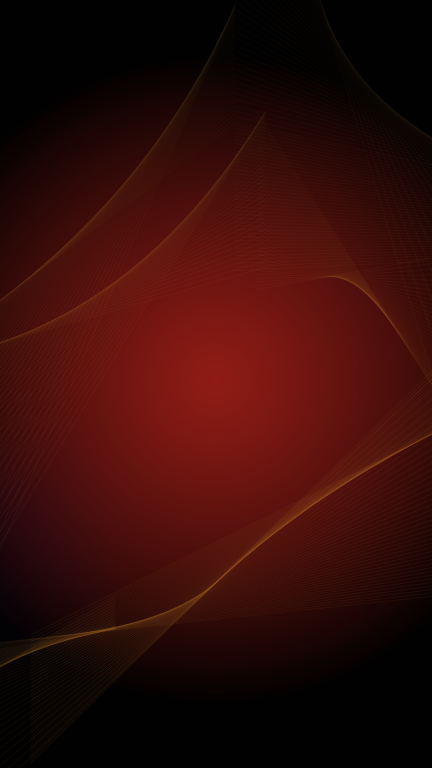
This background is drawn by a Shadertoy shader. Its source:

```glsl
const vec2  GLOW_CENTER = vec2(0.28, 0.505);
const float GLOW_RADIUS = 0.42;
const float GLOW_FALLOFF = 1.25;
const vec3  GLOW_COLOR = vec3(0.55, 0.105, 0.08);
const vec3  SHADOW_COLOR = vec3(0.008, 0.002, 0.002);
const vec2  VIOLET_CENTER = vec2(0.0, 0.30);
const vec3  VIOLET_COLOR = vec3(0.0, 0.0, 0.03);
const vec3  GOLD = vec3(0.76, 0.49, 0.14);
const vec3  OLIVE = vec3(0.42, 0.33, 0.10);
const float LINE_WIDTH = 0.0013;
const int   LINE_COUNT = 40;

// Straight threads joining two guide segments, extended and kept inside a band of x
float ruledMesh(vec2 p, vec2 a0, vec2 a1, vec2 b0, vec2 b1, vec2 band) {
    float pixel = 1.0 / iResolution.y;
    float inside = smoothstep(-pixel, pixel, p.x - band.x)
                 * smoothstep(-pixel, pixel, band.y - p.x);
    if (inside <= 0.0) return 0.0;

    float width = max(LINE_WIDTH, pixel);
    float coverage = 0.0;
    for (int i = 0; i < LINE_COUNT; i++) {
        float t = float(i) / float(LINE_COUNT - 1);
        vec2 a = mix(a0, a1, t);
        vec2 dir = normalize(mix(b0, b1, t) - a);
        vec2 q = p - a;
        float dist = abs(q.x * dir.y - q.y * dir.x);
        coverage += 1.0 - smoothstep(0.0, width, dist);
    }
    return coverage * inside;
}

// Tangents of a quadratic Bezier curve; they gather into a bright envelope
float tangentMesh(vec2 p, vec2 start, vec2 control, vec2 end, vec2 band) {
    return ruledMesh(p, start, control, control, end, band);
}

vec3 background(vec2 p) {
    float r = length(p - GLOW_CENTER) / GLOW_RADIUS;
    float glow = max(1.0 - pow(r, GLOW_FALLOFF), 0.0);
    float violet = 1.0 - smoothstep(0.0, 0.22, length(p - VIOLET_CENTER));
    return SHADOW_COLOR + GLOW_COLOR * glow + VIOLET_COLOR * violet;
}

// Upper veil: two left wings, a right wing and the rounded fold
float upperVeil(vec2 p) {
    float veil = 0.0;
    veil += 0.055 * tangentMesh(p, vec2(0.0, 0.609), vec2(0.208, 0.766),
                                vec2(0.309, 1.0), vec2(-1.0, 0.306));
    veil += 0.060 * tangentMesh(p, vec2(-0.026, 0.546), vec2(0.195, 0.609),
                                vec2(0.345, 0.854), vec2(-1.0, 0.345));
    veil += 0.050 * tangentMesh(p, vec2(0.417, 1.0), vec2(0.475, 0.805),
                                vec2(0.781, 0.740), vec2(0.306, 1.0));
    veil += 0.055 * tangentMesh(p, vec2(0.423, 0.639), vec2(0.467, 0.647),
                                vec2(0.521, 0.5625), vec2(0.335, 1.0));
    veil += 0.050 * ruledMesh(p, vec2(0.306, 0.837), vec2(0.312, 0.648),
                              vec2(0.5625, 0.785), vec2(0.5625, 0.66), vec2(0.306, 1.0));
    return veil;
}

// Lower ribbon: an S-shaped crease with a small hem at its left end
float lowerRibbon(vec2 p) {
    float ribbon = 0.0;
    ribbon += 0.065 * tangentMesh(p, vec2(0.078, 0.172), vec2(0.224, 0.1875),
                                  vec2(0.286, 0.246), vec2(-1.0, 1.0));
    ribbon += 0.075 * tangentMesh(p, vec2(0.260, 0.221), vec2(0.391, 0.349),
                                  vec2(0.573, 0.440), vec2(0.04, 1.0));
    ribbon += 0.045 * tangentMesh(p, vec2(-0.013, 0.124), vec2(0.052, 0.164),
                                  vec2(0.156, 0.182), vec2(-1.0, 0.15));
    return ribbon;
}

void mainImage(out vec4 fragColor, in vec2 fragCoord) {
    vec2 p = fragCoord / iResolution.y;
    vec3 color = background(p);

    // Threads dim toward the top and saturate where they overlap
    float threads = upperVeil(p) + lowerRibbon(p);
    vec3 threadColor = mix(GOLD, OLIVE, smoothstep(0.6, 0.95, p.y));
    color = mix(color, threadColor, 1.0 - exp(-threads));

    fragColor = vec4(color, 1.0);
}
```
